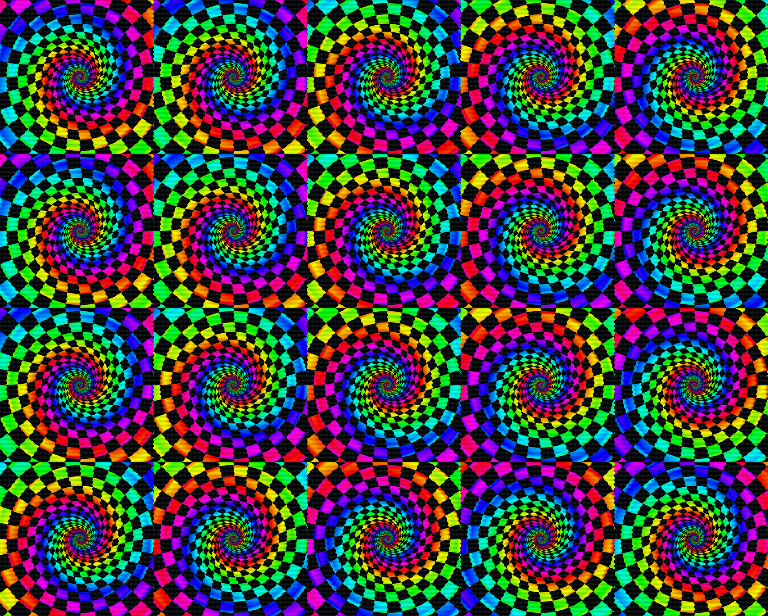
Write a Shadertoy shader that draws this pattern.

```glsl
// A grid of hypnotic rainbow checker spirals, one per square cell.
// Each cell is a log-polar checkerboard: plain rings at the rim, sheared
// ever more towards the centre, under fine scan lines that ruffle the edges.
#define GRID vec2(5.0, 4.0)      // repeats across and down
#define CENTRE vec2(0.522, 0.5)  // spiral centre within a cell
#define SECTORS 32.0             // tiles around; must be even
#define RING_DENSITY 1.2         // rings relative to square tiles
#define RIM_RADIUS 0.48          // where the shear starts
#define TWIST 0.36               // growth of shear towards the centre
#define HUE_PER_LOG 0.68         // hue turns per e-fold of radius
#define HUE_START 0.04
#define HUE_DRIFT vec2(-0.16, -0.045)  // per column, per squared row
#define RIM_SHIFT 0.16           // hue gradient on the outer rings
#define SCAN_LINES 136.0         // fine lines down the canvas
#define SCAN_DEPTH 0.14

const float TAU = 6.2831853;

vec3 hueToRgb(float hue) {
    return clamp(abs(fract(hue + vec3(0.0, 2.0, 1.0) / 3.0) * 6.0 - 3.0) - 1.0, 0.0, 1.0);
}

// Signed distance to the nearest integer, alternating in sign per interval.
float alternating(float x) {
    return abs(fract(x * 0.5 + 0.25) * 2.0 - 1.0) - 0.5;
}

void mainImage(out vec4 fragColor, in vec2 fragCoord) {
    // Scan lines, which also nudge the drawing sideways
    vec2 uv = fragCoord / iResolution.xy;
    vec2 scanPos = uv * SCAN_LINES * vec2(iResolution.x / iResolution.y, 1.0);
    vec2 scan = 0.5 + 0.5 * cos(TAU * scanPos);
    uv.x += 0.0012 * (scan.y - 0.5);

    // Cell and local polar coordinates
    vec2 gridPos = uv * GRID;
    vec2 cell = floor(gridPos);
    cell.y = GRID.y - 1.0 - cell.y;
    vec2 p = fract(gridPos) - CENTRE;
    float radius = max(length(p), 1e-4);
    float angle = atan(p.y, p.x);
    float depth = log(radius / RIM_RADIUS);

    // Log-polar checker, sheared inside the rim only
    float inward = min(depth, 0.0);
    float shear = -TWIST * inward * inward;
    float slope = 2.0 * TWIST * inward;
    vec2 tile = SECTORS / TAU * vec2(angle - shear, depth * RING_DENSITY);
    float soft = 0.5 * GRID.y / iResolution.y * SECTORS / (TAU * radius);
    float across = clamp(alternating(tile.x) / (soft * sqrt(1.0 + slope * slope)), -1.0, 1.0);
    float along = clamp(alternating(tile.y) / (soft * RING_DENSITY), -1.0, 1.0);
    float checker = smoothstep(0.12, 0.96, 0.5 + 0.5 * across * along);

    // Rainbow spiral, with a hue gradient at the edge of the outer rings
    float phase = HUE_START + dot(vec2(cell.x, cell.y * cell.y), HUE_DRIFT);
    float hue = phase - angle / TAU + HUE_PER_LOG * depth;
    float rim = smoothstep(0.32, 0.46, radius);
    hue -= RIM_SHIFT * rim * smoothstep(0.6, 1.0, fract(tile.y));
    vec3 color = hueToRgb(hue) * checker;

    // Lines darken the bright tiles and lift the dark ones
    color *= 1.0 - SCAN_DEPTH * scan.y;
    float lift = SCAN_DEPTH * scan.y * (0.5 + 0.5 * scan.x);
    color = mix(color, vec3(0.6, 0.8, 0.9), lift * (1.0 - checker));

    fragColor = vec4(color, 1.0);
}
```
